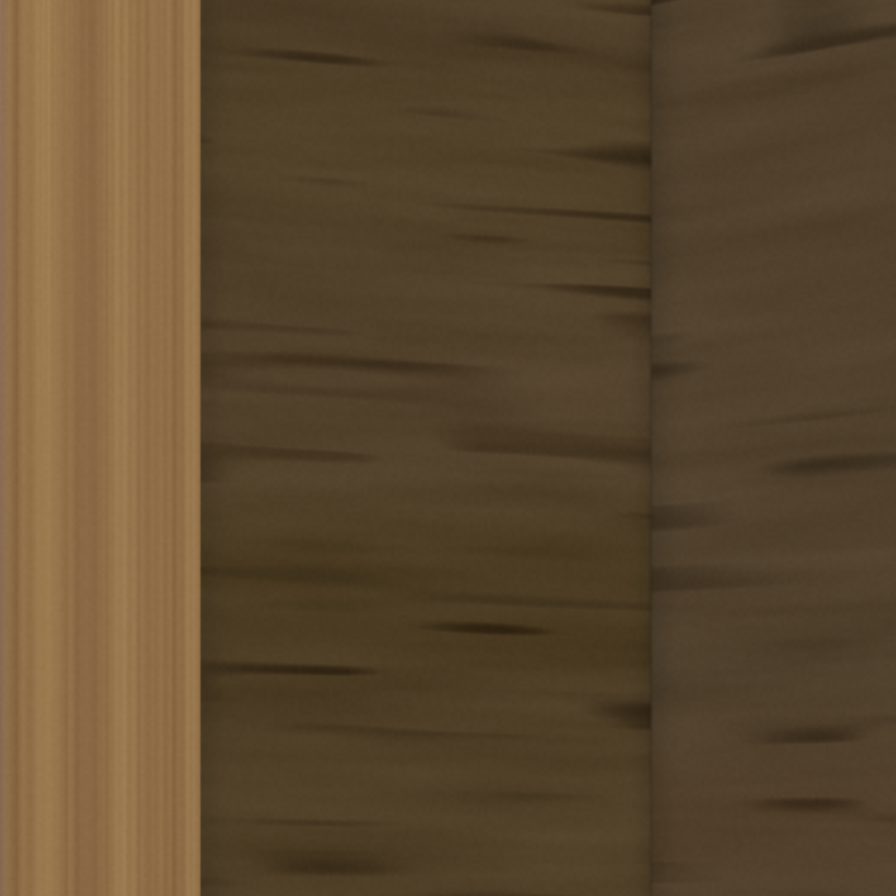
A three.js fragment shader for this texture:

```glsl
// Three wooden boards meeting at vertical seams: a pale post with upright grain,
// a dark panel with level grain, and a greyer panel whose grain fans upward.
// Stretched value noise makes the grain; soft bands set the broader tones.
varying vec2 vUv;

float hash(vec2 p) {
  vec3 q = fract(vec3(p.xyx) * 0.1031);
  q += dot(q, q.yzx + 33.33);
  return fract((q.x + q.y) * q.z);
}

float noise(vec2 p) {
  vec2 i = floor(p), f = fract(p);
  f = f * f * (3.0 - 2.0 * f);
  return mix(mix(hash(i), hash(i + vec2(1.0, 0.0)), f.x),
             mix(hash(i + vec2(0.0, 1.0)), hash(i + vec2(1.0, 1.0)), f.x), f.y);
}

float band(float x, float center, float width) {
  float d = (x - center) / width;
  return exp(-d * d);
}

// Layered horizontal fibres, centred on zero
float fibres(vec2 p) {
  float sum = 0.0, weight = 0.4;
  vec2 scale = vec2(3.0, 17.0);
  for (int i = 0; i < 4; i++) {
    sum += weight * (noise(p * scale + float(i) * 17.3) - 0.5);
    scale *= vec2(1.55, 1.85);
    weight *= 0.74;
  }
  return sum;
}

// Sparse dark pores drawn out along the grain
float pores(vec2 p) {
  float n = noise(p * vec2(5.5, 58.0) + 41.0);
  float patches = noise(p * vec2(3.0, 13.0) + 9.0);
  return smoothstep(0.62, 0.98, n) * smoothstep(0.35, 0.8, patches);
}

vec3 postWood(vec2 p) {
  vec3 c = vec3(0.567, 0.437, 0.284);
  float lines = 0.55 * (noise(vec2(p.x * 150.0, p.y * 0.6)) - 0.5)
              + 0.45 * (noise(vec2(p.x * 310.0, p.y * 0.8 + 5.0)) - 0.5);
  c += lines * vec3(0.060, 0.056, 0.048);
  // Broad upright stripes
  c += vec3(0.040, 0.036, 0.022) * band(p.x, 0.052, 0.017);
  c += vec3(0.030, 0.028, 0.018) * band(p.x, 0.137, 0.016);
  c += vec3(0.035, 0.030, 0.020) * band(p.x, 0.214, 0.006);
  c -= vec3(0.022, 0.026, 0.012) * band(p.x, 0.096, 0.020);
  c -= vec3(0.055, 0.050, 0.042) * band(p.x, 0.017, 0.004);
  c -= vec3(0.045, 0.042, 0.035) * band(p.x, 0.196, 0.004);
  c += vec3(-0.020, -0.005, 0.045) * band(p.x, 0.0, 0.008);
  // Close-set ridges between the broad stripes
  float ridges = sin(p.x * 640.0) * smoothstep(0.115, 0.135, p.x);
  c += 0.010 * ridges;
  c *= 0.985 + 0.025 * p.y;
  return c;
}

vec3 middleWood(vec2 p) {
  float slope = 0.015 + 0.075 * p.y;
  vec2 g = vec2(p.x, p.y + slope * (p.x - 0.22));
  g.y += 0.006 * (noise(g * vec2(6.0, 8.0)) - 0.5);
  float grain = fibres(g);
  vec3 c = vec3(0.309, 0.246, 0.153);
  c += grain * vec3(0.085, 0.080, 0.075);
  c += vec3(0.018, 0.014, 0.020) * band(g.y, 0.59, 0.13);
  c -= vec3(0.022, 0.020, 0.024) * band(g.y, 0.36, 0.075);
  c -= vec3(0.020, 0.018, 0.010) * band(g.y, 0.99, 0.035);
  c -= vec3(0.115, 0.100, 0.075) * pores(g);
  // Shade falling into both joints
  c *= 1.0 - 0.09 * band(p.x, 0.224, 0.020) - 0.10 * band(p.x, 0.727, 0.016);
  return c;
}

vec3 rightWood(vec2 p) {
  float x = p.x - 0.727;
  vec2 g = vec2(p.x, p.y - x * (0.21 * p.y - 0.015));
  g.y += 0.005 * (noise(g * vec2(7.0, 9.0) + 3.0) - 0.5);
  float grain = fibres(g + vec2(4.0, 7.0));
  vec3 c = vec3(0.318, 0.257, 0.180);
  c += grain * vec3(0.068, 0.066, 0.064);
  c += vec3(0.010, 0.002, -0.004) * band(g.y, 0.08, 0.12);
  c -= vec3(0.010, 0.006, 0.004) * band(g.y, 0.23, 0.06);
  c -= vec3(0.095, 0.085, 0.070) * pores(g + vec2(2.0, 5.0));
  c *= 1.0 - 0.10 * band(x, 0.0, 0.020);
  return c;
}

void main() {
  vec2 p = vUv;
  float first = smoothstep(0.2220, 0.2255, p.x);
  float second = smoothstep(0.7240, 0.7295, p.x);
  vec3 c = mix(postWood(p), middleWood(p), first);
  c = mix(c, rightWood(p), second);
  c *= 1.0 - 0.09 * band(p.x, 0.7265, 0.003);
  // Fine surface speckle
  c += 0.012 * (noise(p * 260.0) - 0.5);
  gl_FragColor = vec4(c, 1.0);
}
```
